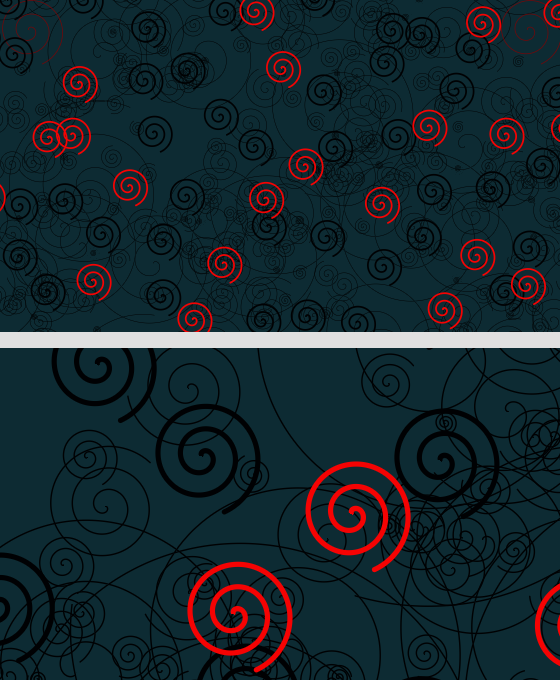
Top, the full canvas; bottom, a detail of the centre.
This pattern is drawn by a Shadertoy shader. Its source:

```glsl
// Scattered bold red and black spirals over a web of fine spirals on dark teal.

#define BACKGROUND vec3(0.05, 0.17, 0.20)
#define INK vec3(0.0, 0.005, 0.01)
#define RED vec3(0.96, 0.01, 0.01)
#define DEEP_RED vec3(0.46, 0.02, 0.03)
#define BOLD_HALF_WIDTH 0.0026
#define FINE_HALF_WIDTH 0.00072
#define BOLD_RADIUS 0.060
#define BOLD_TURNS 2.65
#define BOLD_CELL 0.174
#define RED_SHARE 0.43
#define END_TURN -0.19

const float TAU = 6.2831853;

vec4 hash4(vec2 cell, float seed) {
    vec4 q = fract(vec4(cell.xyx, seed) * vec4(0.1031, 0.1030, 0.0973, 0.1099));
    q += dot(q, q.wzxy + 33.33);
    return fract((q.xxyz + q.yzzw) * q.zywx);
}

// Distance to a clockwise Archimedean spiral; endTurn is its outer angle in turns.
float spiralDistance(vec2 p, float radius, float turns, float endTurn) {
    float r = length(p);
    float pitch = radius / turns;
    float arm = turns + endTurn - atan(p.y, p.x) / TAU;
    arm += round(r / pitch - arm);
    if (arm > turns) arm -= 1.0;
    if (arm < 0.0) arm += 1.0;
    float slope = pitch / (TAU * max(r, 1e-5));
    float along = abs(r - pitch * arm) / sqrt(1.0 + slope * slope);
    vec2 tip = radius * vec2(cos(TAU * endTurn), sin(TAU * endTurn));
    return min(along, length(p - tip));
}

// Box-filtered coverage, so that lines thinner than a pixel fade correctly.
float stroke(float d, float halfWidth) {
    vec2 edges = vec2(halfWidth, -halfWidth) - d;
    vec2 cover = clamp(0.5 + edges * iResolution.y, 0.0, 1.0);
    return cover.x - cover.y;
}

// Slow layered sines that gather the fine spirals into clusters.
float clustering(vec2 p) {
    return 1.0 + 0.5 * sin(8.0 * p.x + 2.0 * sin(5.0 * p.y))
               + 0.5 * sin(11.0 * p.y - 4.0 * p.x + 1.0);
}

// One spiral per jittered cell, kept if its chance lies in the given range.
// disorder = (position jitter, spin in turns, strength of clustering)
float scatter(vec2 p, float cellSize, vec2 radii, float turns, float halfWidth,
              vec2 range, vec3 disorder, float seed) {
    float cover = 0.0;
    vec2 home = floor(p / cellSize);
    for (int j = -1; j <= 1; j++)
    for (int i = -1; i <= 1; i++) {
        vec2 cell = home + vec2(i, j);
        vec4 h = hash4(cell + 20.0, seed);
        vec2 center = (cell + 0.5 + (h.xy - 0.5) * disorder.x) * cellSize;
        float radius = mix(radii.x, radii.y, h.z);
        if (distance(p, center) > radius + 0.01) continue;
        float chance = hash4(cell + 50.0, seed + 3.7).x;
        float limit = range.y * mix(1.0, clustering(center), disorder.z);
        if (chance < range.x || chance >= limit) continue;
        float endTurn = END_TURN + (h.w - 0.5) * disorder.y;
        float d = spiralDistance(p - center, radius, turns, endTurn);
        cover = max(cover, stroke(d, halfWidth));
    }
    return cover;
}

float fineSpirals(vec2 p, float cellSize, vec2 radii, float turns, float density, float seed) {
    return scatter(p, cellSize, radii, turns, FINE_HALF_WIDTH,
                   vec2(0.0, density), vec3(0.98, 1.0, 0.8), seed);
}

float boldSpirals(vec2 p, vec2 range) {
    return scatter(p, BOLD_CELL, vec2(BOLD_RADIUS), BOLD_TURNS, BOLD_HALF_WIDTH,
                   range, vec3(0.8, 0.0, 0.0), 21.4);
}

void mainImage(out vec4 fragColor, in vec2 fragCoord) {
    vec2 p = fragCoord / iResolution.y;
    float aspect = iResolution.x / iResolution.y;
    vec3 color = BACKGROUND;

    // Fine web, from wide loops down to tiny coils; crossings darken
    float clear = 1.0 - fineSpirals(p, 0.33, vec2(0.12, 0.28), 2.7, 0.95, 1.3);
    clear *= 1.0 - fineSpirals(p, 0.17, vec2(0.05, 0.11), 2.9, 0.65, 5.1);
    clear *= 1.0 - fineSpirals(p, 0.11, vec2(0.03, 0.065), 2.9, 0.50, 9.7);
    clear *= 1.0 - fineSpirals(p, 0.08, vec2(0.018, 0.04), 2.9, 0.35, 17.6);
    clear *= 1.0 - fineSpirals(p, 0.19, vec2(0.009, 0.013), 3.0, 0.45, 14.2);
    color = mix(INK, color, clear);

    // A faint red spiral in each upper corner
    for (int side = 0; side < 2; side++) {
        vec2 corner = vec2(side == 0 ? 0.088 : aspect - 0.096, 0.908);
        float d = spiralDistance(p - corner, 0.108, BOLD_TURNS, END_TURN);
        color = mix(color, DEEP_RED, stroke(d, 1.5 * FINE_HALF_WIDTH));
    }

    // Bold spirals, all turned the same way
    color = mix(color, INK, boldSpirals(p, vec2(RED_SHARE, 1.0)));
    color = mix(color, RED, boldSpirals(p, vec2(0.0, RED_SHARE)));

    fragColor = vec4(color, 1.0);
}
```
